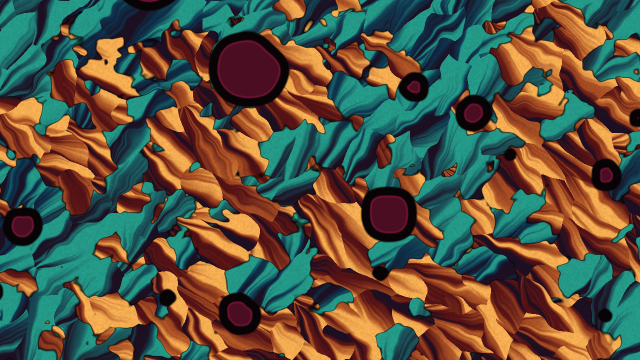
This texture is drawn by a Shadertoy shader. Its source:

```glsl
// Liquid crystal film between crossed polarisers: interlocking teal and amber domains.
// Stretched Voronoi sites of two kinds compete for the plane, each shaded as a fan of
// folds; dark-rimmed round bubbles are scattered on top.

#define CELLS 11.0         // domain sites per canvas height
#define COOL_ANGLE 0.80    // mean direction of teal fans, radians
#define WARM_ANGLE -0.65   // mean direction of amber fans, radians
#define ANGLE_SPREAD 0.9   // variation of direction between fans
#define WARM_BIAS 0.02     // raises the share of amber
#define FINGERS 0.45       // raggedness of domain borders
#define FOLDS 9.0          // folds per radian of a fan
#define FOLD_DEPTH 0.85    // contrast of folds
#define BUBBLE_GRID 3.0    // bubble slots per canvas height
#define BUBBLE_SHARE 0.65  // share of slots holding a bubble
#define RIM 0.023          // thickness of the black bubble rim

const vec3 SHADOW = vec3(0.11, 0.06, 0.13);
const vec3 MAROON = vec3(0.33, 0.07, 0.08);
const vec3 BROWN  = vec3(0.66, 0.31, 0.14);
const vec3 AMBER  = vec3(0.96, 0.68, 0.32);
const vec3 PETROL = vec3(0.10, 0.32, 0.35);
const vec3 TEAL   = vec3(0.14, 0.60, 0.53);
const vec3 NAVY   = vec3(0.03, 0.13, 0.27);
const vec3 RIM_BLACK = vec3(0.03, 0.01, 0.02);
const vec3 WINE   = vec3(0.29, 0.05, 0.13);

vec2 hash22(vec2 p) {
    vec3 q = fract(p.xyx * vec3(0.1031, 0.1030, 0.0973));
    q += dot(q, q.yzx + 33.33);
    return fract((q.xx + q.yz) * q.zy);
}

float noise(vec2 p) {
    vec2 i = floor(p), f = fract(p);
    f = f * f * (3.0 - 2.0 * f);
    vec2 e = vec2(0.0, 1.0);
    return mix(mix(hash22(i).x, hash22(i + e.yx).x, f.x),
               mix(hash22(i + e.xy).x, hash22(i + e.yy).x, f.x), f.y);
}

// Components of p along and across a direction
vec2 alongAcross(vec2 p, float angle) {
    vec2 axis = vec2(cos(angle), sin(angle));
    return vec2(dot(p, axis), dot(p, vec2(-axis.y, axis.x)));
}

// Brightness of a fan; fan.xy is the local position, fan.z a seed
float fanShade(vec3 fan) {
    float ray = atan(fan.y, fan.x + 1.8);
    float seed = floor(fan.z * 900.0);
    float side = fan.z < 0.7 ? 1.0 : -1.0;
    float folds = noise(vec2(ray * FOLDS + seed, seed)) - 0.5;
    float pleats = noise(vec2(ray * FOLDS * 4.0 + seed, seed + 7.0)) - 0.5;
    return 0.52 + side * 0.8 * fan.y + 0.15 * fan.x + FOLD_DEPTH * folds + 0.2 * pleats;
}

vec3 coolRamp(float s, float blue) {
    vec3 c = mix(SHADOW, mix(PETROL, NAVY, 0.7 * blue), smoothstep(0.08, 0.42, s));
    return mix(c, TEAL, smoothstep(0.38, 0.74, s));
}

vec3 warmRamp(float s) {
    vec3 c = mix(SHADOW, MAROON, smoothstep(0.0, 0.2, s));
    c = mix(c, BROWN, smoothstep(0.24, 0.58, s));
    return mix(c, AMBER, smoothstep(0.54, 0.88, s));
}

vec3 domains(vec2 p) {
    vec2 g = p * CELLS;
    g += 0.22 * (vec2(noise(g * 2.3), noise(g * 2.3 + 41.0)) - 0.5);
    vec2 nearest = vec2(9.0);   // distance to cool and warm sites
    vec3 coolFan = vec3(0.0), warmFan = vec3(0.0);
    for (int y = -2; y <= 2; y++)
    for (int x = -2; x <= 2; x++) {
        vec2 id = floor(g) + vec2(x, y);
        vec2 site = id + hash22(id + 3.0);
        vec2 r = hash22(id + 71.0);
        float cluster = noise(id * 0.3 + 19.0) - 0.5;
        bool warm = r.x - 0.5 + 1.2 * cluster + WARM_BIAS > 0.0;
        float angle = (warm ? WARM_ANGLE : COOL_ANGLE) + ANGLE_SPREAD * (r.y - 0.5);
        vec2 q = alongAcross(g - site, angle);
        vec2 extra = hash22(id + 137.0);
        float d = length(q * vec2(0.6, 1.5)) + 0.3 * extra.x;
        if (warm && d < nearest.y) { nearest.y = d; warmFan = vec3(q, extra.y); }
        if (!warm && d < nearest.x) { nearest.x = d; coolFan = vec3(q, extra.y); }
    }
    // Spiky fingers along each fan direction
    nearest.x += FINGERS * noise(alongAcross(g, COOL_ANGLE) * vec2(1.1, 5.0));
    nearest.y += FINGERS * noise(alongAcross(g, WARM_ANGLE) * vec2(1.1, 5.0) + 50.0);
    float border = nearest.x - nearest.y;
    float blue = smoothstep(0.5, 0.8, noise(p * 4.0 + 9.0));
    vec3 c = border > 0.0 ? warmRamp(fanShade(warmFan)) : coolRamp(fanShade(coolFan), blue);
    // Thin dark outline and fine grain
    c *= mix(0.35, 1.0, smoothstep(0.0, 0.07, abs(border)));
    return c * (0.95 + 0.1 * noise(p * 260.0));
}

vec3 addBubble(vec3 c, vec2 p) {
    vec2 g = p * BUBBLE_GRID + vec2(0.35, 0.2), id = floor(g);
    vec2 r = hash22(id + 211.0);
    if (r.x > BUBBLE_SHARE) return c;
    float radius = mix(0.016, 0.105, r.y * r.y);
    float margin = radius * BUBBLE_GRID * 1.15;
    vec2 d = (g - id - mix(vec2(margin), vec2(1.0 - margin), hash22(id + 307.0))) / BUBBLE_GRID;
    float wobble = 0.2 * (noise(normalize(d + 1e-5) * 1.3 + id * 5.0) - 0.5);
    float dist = length(d) - radius * (1.0 + wobble);
    c = mix(c, RIM_BLACK, smoothstep(0.004, -0.003, dist));
    float inner = dist + RIM;
    vec3 core = WINE * (1.0 + 0.5 * smoothstep(0.004, 0.0, abs(inner + 0.004)));
    return mix(c, core, smoothstep(0.002, -0.002, inner));
}

void mainImage(out vec4 fragColor, in vec2 fragCoord) {
    // Four samples per pixel smooth all edges
    vec3 sum = vec3(0.0);
    for (int i = 0; i < 4; i++) {
        vec2 offset = vec2(i % 2, i / 2) * 0.5 - 0.25;
        vec2 p = (fragCoord + offset) / iResolution.y;
        sum += addBubble(domains(p), p);
    }
    fragColor = vec4(sum * 0.25, 1.0);
}
```
